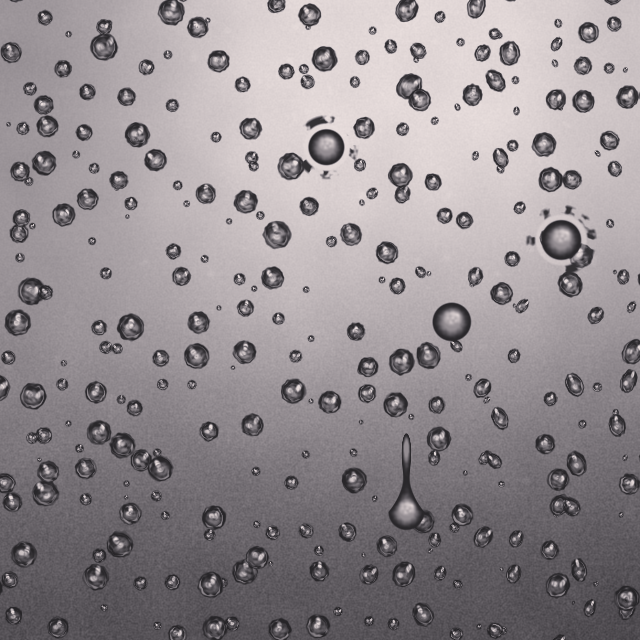
A three.js fragment shader for this texture:

```glsl
// Small air bubbles with glinting facets on dim grey glass lit from above.
varying vec2 vUv;

const float EDGE = 0.0016;
const float INK = 0.14;
const float GLINT = 0.92;

vec2 hash2(vec2 p) {
  vec3 q = fract(p.xyx * vec3(0.1031, 0.1030, 0.0973));
  q += dot(q, q.yzx + 33.33);
  return fract((q.xx + q.yz) * q.zy);
}

// Gradient noise, roughly -0.7 to 0.7
float noise(vec2 p) {
  vec2 i = floor(p), f = fract(p);
  vec2 u = f * f * f * (f * (f * 6.0 - 15.0) + 10.0);
  vec2 o = vec2(1.0, 0.0);
  float a = dot(hash2(i) * 2.0 - 1.0, f);
  float b = dot(hash2(i + o.xy) * 2.0 - 1.0, f - o.xy);
  float c = dot(hash2(i + o.yx) * 2.0 - 1.0, f - o.yx);
  float d = dot(hash2(i + o.xx) * 2.0 - 1.0, f - o.xx);
  return mix(mix(a, b, u.x), mix(c, d, u.x), u.y);
}

mat2 rotation(float a) {
  return mat2(cos(a), sin(a), -sin(a), cos(a));
}

// Soft elliptical spot: 1 in the middle, 0 outside
float spot(vec2 p, vec2 center, vec2 size) {
  return 1.0 - smoothstep(0.35, 1.0, length((p - center) / size));
}

// Backdrop: light from the top, dim left side and corners, grain
float backdrop(vec2 uv) {
  float tone = mix(0.33, 0.885, smoothstep(-0.05, 0.85, uv.y + 0.05 * noise(uv * 3.0)));
  tone *= 1.0 - 0.32 * (1.0 - smoothstep(0.0, 0.5, uv.x)) * smoothstep(0.05, 0.9, uv.y);
  tone *= 1.0 - 0.1 * smoothstep(0.75, 1.0, uv.x);
  tone += 0.03 * noise(uv * 14.0) + 0.025 * smoothstep(0.3, 0.6, noise(uv * 38.0));
  float roughness = mix(0.085, 0.03, smoothstep(0.1, 0.7, uv.y));
  return tone + roughness * (noise(uv * 290.0) + 0.6 * noise(uv * 130.0));
}

// One faceted bubble; p is in units of its radius
float bubble(vec2 p, float radius, float tone, vec2 seed) {
  float d = length(p) + 0.13 * noise(p * 2.6 + seed * 91.0);
  float blur = EDGE / radius;
  float body = 1.0 - smoothstep(1.0 - blur, 1.0 + blur, d);
  float facets = noise(p * vec2(2.2, 3.4) + seed * 57.0);
  float streaks = noise(vec2(p.x * 2.0 + p.y, d * 5.0) + seed * 31.0);
  float shade = INK + 0.16 * smoothstep(-0.2, 0.5, streaks);
  float core = spot(p, vec2(0.02, -0.12), vec2(0.85, 0.72));
  shade = mix(shade, 0.25 + 0.48 * tone, core * clamp(0.75 + 1.5 * facets, 0.0, 1.0));
  float crescent = smoothstep(0.62, 0.78, d) * (1.0 - smoothstep(0.8, 0.95, d));
  shade += 0.28 * crescent * smoothstep(-0.1, 0.4, streaks - 0.3 * p.y);
  vec2 lean = (seed - 0.5) * 0.4;
  float glint = spot(p, vec2(0.08, 0.42) + lean, vec2(0.3, 0.5));
  glint = max(glint, 0.8 * spot(p, vec2(-0.15, -0.05) - lean, vec2(0.4, 0.3)));
  shade = mix(shade, GLINT, glint * clamp(0.75 + 1.2 * streaks, 0.0, 1.0));
  return mix(tone, shade, body * 0.95);
}

// Jittered grid of bubbles, thinned out in patches
float bubbleLayer(vec2 uv, float tone, float count, vec2 radii, float keep, float seed) {
  vec2 home = floor(uv * count);
  float result = tone;
  for (int y = -1; y <= 1; y++) {
    for (int x = -1; x <= 1; x++) {
      vec2 cell = home + vec2(float(x), float(y));
      vec2 jitter = hash2(cell + seed);
      vec2 traits = hash2(cell + seed + 47.0);
      vec2 center = (cell + 0.1 + 0.8 * jitter) / count;
      float radius = mix(radii.x, radii.y, traits.x);
      float present = step(traits.y, keep + 0.45 * noise(center * 4.5 + seed));
      vec2 p = rotation(1.5 * (jitter.x - 0.5)) * (uv - center) / radius;
      p.x *= 1.0 + 0.6 * jitter.y * jitter.y * smoothstep(0.4, 0.9, center.x);
      if (present > 0.5 && dot(p, p) < 1.8) {
        result = bubble(p, radius, result, jitter);
      }
    }
  }
  return result;
}

// Large smooth bubble with broken refraction rings; taper makes a drop
float lens(vec2 uv, float tone, vec2 center, float radius, float rings, float taper) {
  vec2 p = (uv - center) / radius;
  float ringD = length(p);
  float arcs = noise(normalize(p + 0.0001) * 1.8 + center * 40.0);
  float band = smoothstep(1.25, 1.4, ringD) * (1.0 - smoothstep(1.65, 1.85, ringD));
  float result = mix(tone, 0.2, rings * band * smoothstep(0.0, 0.2, arcs + 0.25 * noise(p * 4.0)));
  float halo = smoothstep(1.0, 1.1, ringD) * (1.0 - smoothstep(1.2, 1.35, ringD));
  result = mix(result, GLINT, 0.4 * rings * halo);
  float up = max(p.y, 0.0);
  float d = length(p * vec2(1.0 + taper * up, 1.0 - 0.35 * taper * up));
  float shade = mix(0.58, 0.16, smoothstep(0.35, 0.92, d + 0.06 * noise(p * 5.0)));
  shade = mix(shade, 0.85, 0.85 * spot(p, vec2(0.05, 0.25), vec2(0.6, 0.55)) * (0.8 + noise(p * 4.0)));
  float blur = EDGE / radius;
  return mix(result, shade, 1.0 - smoothstep(1.0 - blur, 1.0 + blur, d));
}

void main() {
  float tone = backdrop(vUv);
  tone = bubbleLayer(vUv, tone, 13.0, vec2(0.003, 0.008), 0.6, 211.0);
  tone = bubbleLayer(vUv, tone, 17.0, vec2(0.008, 0.0215), 0.78, 19.0);
  tone = lens(vUv, tone, vec2(0.51, 0.77), 0.028, 1.0, 0.0);
  tone = lens(vUv, tone, vec2(0.877, 0.625), 0.031, 1.0, 0.0);
  tone = lens(vUv, tone, vec2(0.706, 0.497), 0.03, 0.0, 0.0);
  tone = lens(vUv, tone, vec2(0.635, 0.2), 0.028, 0.0, 0.8);
  tone = clamp(tone, 0.0, 1.0);
  gl_FragColor = vec4(tone * vec3(1.0, 0.955, mix(1.05, 0.94, tone)), 1.0);
}
```
